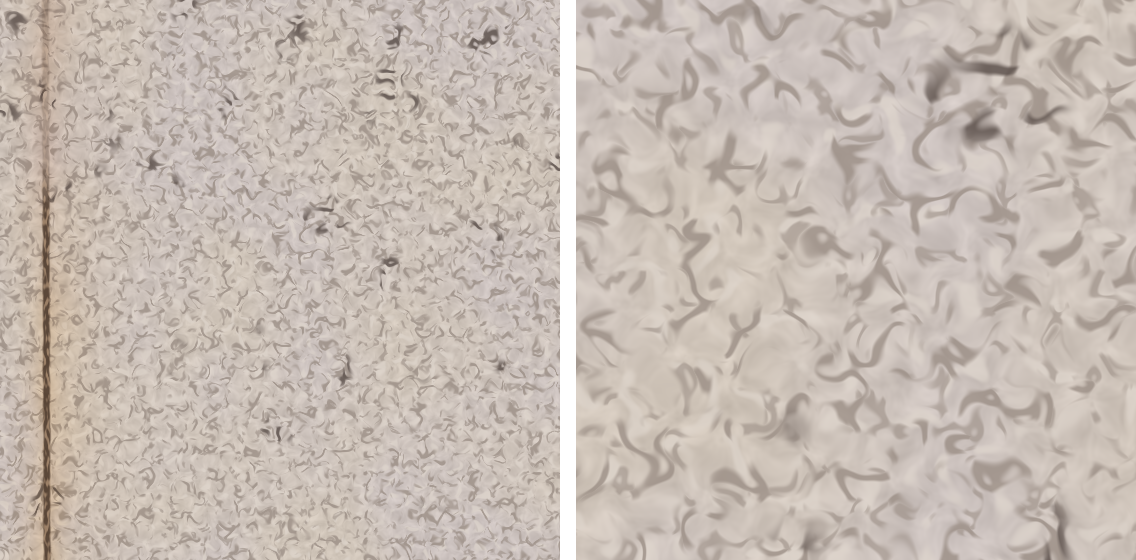
Left, the full canvas; right, a detail of the centre.
Reproduce this texture procedurally as a three.js fragment shader.

```glsl
// Pale speckled granite with a stained vertical joint near the left edge.
// Warped gradient noise gives the grains; its zero lines, cut short by a second
// noise, give curved flecks that darken into sparse mineral clusters.

varying vec2 vUv;

vec2 gradientAt(vec2 cell) {
  vec3 h = fract(cell.xyx * vec3(0.1031, 0.1030, 0.0973));
  h += dot(h, h.yzx + 33.33);
  float angle = 6.2832 * fract((h.x + h.y) * h.z);
  return vec2(cos(angle), sin(angle));
}

// Gradient noise, roughly -0.7 to 0.7
float noise(vec2 p) {
  vec2 i = floor(p);
  vec2 f = p - i;
  vec2 u = f * f * f * (f * (f * 6.0 - 15.0) + 10.0);
  float a = dot(gradientAt(i), f);
  float b = dot(gradientAt(i + vec2(1, 0)), f - vec2(1, 0));
  float c = dot(gradientAt(i + vec2(0, 1)), f - vec2(0, 1));
  float d = dot(gradientAt(i + vec2(1, 1)), f - vec2(1, 1));
  return mix(mix(a, b, u.x), mix(c, d, u.x), u.y);
}

float fbm(vec2 p) {
  float sum = 0.0;
  float amplitude = 1.0;
  for (int i = 0; i < 3; i++) {
    sum += amplitude * noise(p);
    p = p * 2.03 + 19.7;
    amplitude *= 0.5;
  }
  return sum;
}

// Short curved strokes: noise zero lines kept only where the gate is open
float flecks(vec2 p, float width, float gateStart) {
  float line = 1.0 - smoothstep(width * 0.3, width, abs(noise(p)));
  float gate = smoothstep(gateStart, gateStart + 0.22, noise(p * 0.83 + 41.3));
  return line * gate;
}

vec3 granite(vec2 uv) {
  vec2 warp = vec2(noise(uv * 42.0 + 5.1), noise(uv * 42.0 + 63.7));
  vec2 p = uv + 0.011 * warp;

  // Broad drift between warm beige and cool lilac grey
  float cool = smoothstep(-0.4, 0.5, fbm(uv * 3.2 + 8.4) + 0.25 * (uv.x - 0.4));
  vec3 color = mix(vec3(0.815, 0.772, 0.725), vec3(0.800, 0.762, 0.750), cool);

  // Soft grains and pale crystals
  color += 0.075 * fbm(p * 58.0);
  float pale = smoothstep(0.12, 0.42, noise(p * 64.0 + 27.0));
  color = mix(color, vec3(0.875, 0.840, 0.805), 0.65 * pale);

  // Fine grey-brown flecks
  float fine = flecks(p * 52.0 + 13.0, 0.20, 0.02);
  fine = max(fine, 0.75 * flecks(p * 70.0 + 81.0, 0.22, 0.08));
  color = mix(color, vec3(0.60, 0.55, 0.515), 0.78 * fine);

  // Dark clusters, denser toward the top
  float patchy = noise(uv * 8.5 + 3.6) + 0.5 * noise(uv * 19.0 + 52.0);
  float cluster = smoothstep(0.26, 0.50, patchy + 0.22 * (uv.y - 0.6));
  float dark = flecks(p * 40.0 + 33.0, 0.20, -0.12);
  return mix(color, vec3(0.38, 0.335, 0.315), 0.88 * cluster * dark);
}

void main() {
  vec2 uv = vUv;
  vec3 color = granite(uv);

  // Offset from the joint, with a slightly uneven edge
  float center = 0.084 - 0.003 * uv.y + 0.002 * noise(vec2(3.0, uv.y * 34.0));
  float offset = uv.x - center;
  float reach = abs(offset);

  // Rust stain, pinkish above and yellow below
  float spread = offset > 0.0 ? 0.055 : 0.035;
  float stain = exp(-reach / spread) * (0.75 + 0.5 * noise(uv * vec2(11.0, 6.0)));
  vec3 tint = mix(vec3(1.0, 0.91, 0.77), vec3(0.95, 0.88, 0.84),
                  smoothstep(0.2, 0.8, uv.y));
  color *= mix(vec3(1.0), tint, clamp(stain, 0.0, 1.0));

  // Joint: faint at the top, a broken dark brown line lower down
  float depth = mix(1.0, 0.28, smoothstep(0.58, 0.76, uv.y + 0.1 * noise(uv.yy * 9.0)));
  float groove = 1.0 - smoothstep(0.0035, 0.0085, reach);
  float grit = noise(vec2(offset * 190.0, uv.y * 62.0));
  vec3 soil = mix(vec3(0.32, 0.245, 0.19), vec3(0.60, 0.49, 0.39),
                  smoothstep(-0.08, 0.38, grit));
  color = mix(color, soil, 0.92 * groove * depth);

  gl_FragColor = vec4(clamp(color, 0.0, 1.0), 1.0);
}
```
